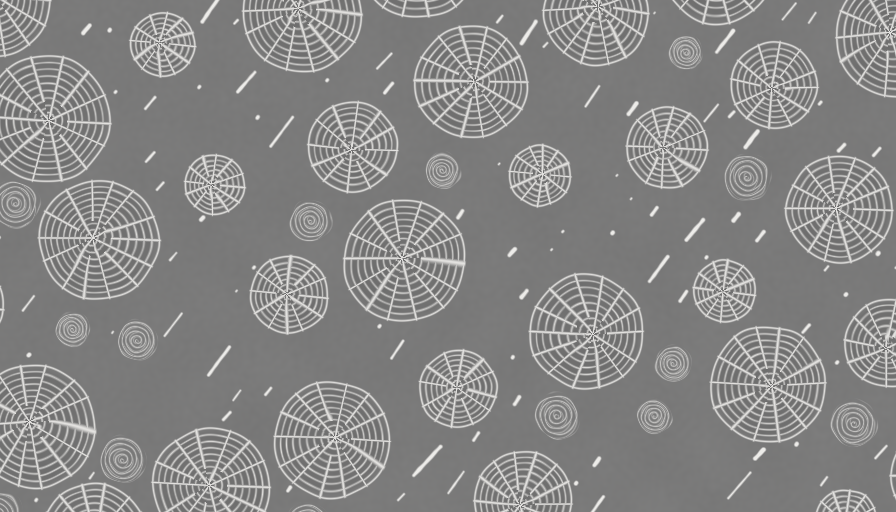
Write a Shadertoy shader that draws this pattern.

```glsl
const float TAU = 6.28319;
const float CELL = 0.265;         // lattice spacing of the discs
const float LATTICE_ANGLE = 0.42;
const float DASH_ANGLE = 0.9;
const vec2 DASH_CELL = vec2(0.11, 0.062);
const vec3 PAPER = vec3(0.478, 0.477, 0.476);
const vec3 CHALK = vec3(0.93, 0.925, 0.915);

vec2 hash22(vec2 p) {
    vec3 q = fract(p.xyx * vec3(0.1031, 0.1030, 0.0973));
    q += dot(q, q.yzx + 33.33);
    return fract((q.xx + q.yz) * q.zy);
}

float gradientDot(vec2 id, vec2 offset) {
    return dot(2.0 * hash22(id) - 1.0, offset);
}

float gradientNoise(vec2 p) {
    vec2 i = floor(p), f = p - i, e = vec2(1, 0);
    vec2 u = f * f * f * (f * (f * 6.0 - 15.0) + 10.0);
    return mix(mix(gradientDot(i, f), gradientDot(i + e, f - e), u.x),
               mix(gradientDot(i + e.yx, f - e.yx), gradientDot(i + 1.0, f - 1.0), u.x), u.y);
}

// Takes direction "angle" onto the x axis
mat2 turn(float angle) {
    float c = cos(angle), s = sin(angle);
    return mat2(c, -s, s, c);
}

float stroke(float dist, float halfWidth) {
    float soft = max(0.0023, 0.7 / iResolution.y);
    return 1.0 - smoothstep(halfWidth - soft, halfWidth + soft, dist);
}

// Distance to the nearest integer
float lineGap(float x) {
    return abs(fract(x + 0.5) - 0.5);
}

// Centre, radius (negative when empty) and web flag of a disc
vec4 placeDisc(vec2 id, bool corner) {
    vec2 kind = hash22(id + (corner ? 57.0 : 11.0));
    vec2 jitter = 2.0 * hash22(id + (corner ? 211.0 : 131.0)) - 1.0;
    bool web = !corner && kind.x > 0.16;
    float radius = web ? mix(0.058, 0.126, kind.y) : mix(0.032, 0.046, kind.y);
    float slack = corner ? 0.01 : 0.7 * (0.5 * CELL - radius);
    vec2 centre = (id + (corner ? 0.0 : 0.5)) * CELL + slack * jitter;
    if (corner && kind.x > 0.45) radius = -1.0;
    return vec4(centre, radius, web ? 1.0 : 0.0);
}

// Free distance from a lattice point to the closest disc
float clearance(vec2 p) {
    float nearest = 1.0;
    for (int k = 0; k < 9; k++) {
        vec2 step3 = vec2(k % 3, k / 3) - 1.0;
        vec4 main = placeDisc(floor(p / CELL) + step3, false);
        vec4 gap = placeDisc(floor(p / CELL + 0.5) + step3, true);
        nearest = min(nearest, min(length(p - main.xy) - main.z, length(p - gap.xy) - gap.z));
    }
    return nearest;
}

// Spokes and stepped rings around an off-centre hub
float webInk(vec2 q, float radius, vec2 seed) {
    vec2 dir = q / max(length(q), 1e-4);
    float rho = length(q) / (radius * (1.0 + 0.06 * gradientNoise(dir * 1.5 + seed)));
    vec2 v = q - 0.25 * radius * (hash22(floor(seed)) - 0.5) * max(1.0 - rho, 0.0);
    float hubRho = mix(length(v) / radius, rho, smoothstep(0.2, 0.9, rho));
    float spokes = 2.0 * floor(5.0 + radius * 22.0);
    float t = atan(v.y, v.x) / TAU * spokes + 0.5 * gradientNoise(dir * 2.0 + seed.yx);
    float sector = mod(floor(t), spokes);
    float spokeDist = lineGap(t) / spokes * TAU * hubRho * radius;
    float hidden = mod(floor(t + 0.5), 2.0) * (1.0 - step(0.3, hubRho));
    float rings = floor(radius * 45.0 + 4.0);
    float inner = 1.0 - smoothstep(0.75, 1.0, rho);
    float shift = 0.6 * (hash22(floor(seed) + sector).x - 0.5);
    float ringDist = lineGap(hubRho * rings + shift * inner) / rings * radius;
    float pressure = 0.76 + 0.4 * gradientNoise(q * 30.0 + seed);
    float ink = max(stroke(ringDist, 0.0015) * pressure,
                    stroke(spokeDist, 0.0021) * 0.93 * (1.0 - hidden));
    ink = max(ink, stroke(abs(rho - 1.0) * radius, 0.0017) * 0.9);
    return ink * stroke((rho - 1.0) * radius, 0.003);
}

// One loosely wound thread
float spiralInk(vec2 q, float radius, vec2 seed) {
    float rho = length(q) / (radius * (1.0 + 0.2 * gradientNoise(q / radius + seed)));
    float winding = rho * 4.6 - atan(q.y, q.x) / TAU + 0.7 * gradientNoise(q / radius * 1.4 + seed);
    return stroke(lineGap(winding) / 4.6 * radius, 0.0008) * stroke((rho - 1.0) * radius, 0.001);
}

float discInk(vec2 p, vec2 id, bool corner) {
    vec4 disc = placeDisc(id, corner);
    if (disc.z < 0.0) return 0.0;
    vec2 q = p - disc.xy, seed = hash22(id + 7.0) * 50.0;
    if (disc.w > 0.5) return webInk(q, disc.z, seed);
    float second = spiralInk(q.yx * vec2(1.0, 1.12), disc.z, seed + 9.0);
    return max(0.85 * spiralInk(q, disc.z, seed), 0.5 * second);
}

// Slanted dashes that shrink to dots where space is tight
float dashInk(vec2 uv, mat2 toDash, mat2 toLattice) {
    vec2 p = toDash * uv, id = floor(p / DASH_CELL);
    vec2 a = hash22(id + 23.0), b = hash22(id + 83.0), c = hash22(id + 149.0);
    float halfLength = a.x < 0.35 ? 0.001 : mix(0.008, 0.04, a.y * a.y);
    vec2 room = 0.5 * DASH_CELL - vec2(halfLength + 0.006, 0.014);
    vec2 centre = (id + 0.5) * DASH_CELL + room * (2.0 * b - 1.0);
    float space = clearance(toLattice * (centre * toDash)) - 0.01;
    if (space < 0.0 || c.x > 0.75) return 0.0;
    halfLength = min(halfLength, space);
    vec2 q = turn(0.2 * (c.y - 0.5)) * (p - centre);
    float along = clamp(q.x, -halfLength, halfLength);
    float width = mix(0.0016, 0.0042, fract(c.y * 7.0)) * (1.0 + 0.5 * gradientNoise(p * 60.0));
    return stroke(length(q - vec2(along, 0.0)), width);
}

void mainImage(out vec4 fragColor, in vec2 fragCoord) {
    vec2 uv = fragCoord / iResolution.y;
    mat2 toLattice = turn(LATTICE_ANGLE);
    vec2 p = toLattice * uv, cell = floor(p / CELL);

    // Mottled ground, a little deeper inside the webs
    vec4 disc = placeDisc(cell, false);
    float inside = disc.w * (1.0 - smoothstep(0.85, 1.0, length(p - disc.xy) / disc.z));
    float mottle = 0.016 * gradientNoise(uv * 9.0) + 0.012 * gradientNoise(uv * 70.0);
    vec3 colour = PAPER + mottle - 0.04 * inside;

    float ink = max(discInk(p, cell, false), discInk(p, floor(p / CELL + 0.5), true));
    ink = max(ink, dashInk(uv, turn(DASH_ANGLE), toLattice));
    fragColor = vec4(mix(colour, CHALK, clamp(ink, 0.0, 1.0)), 1.0);
}
```
